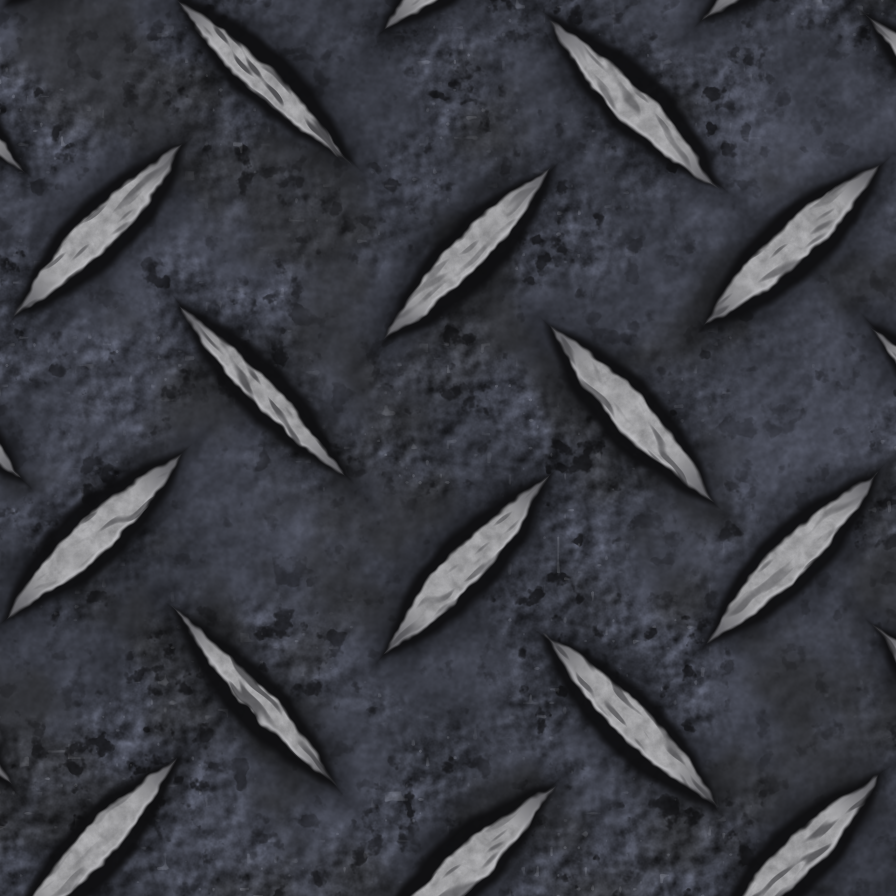
Write a three.js fragment shader that draws this texture.

```glsl
varying vec2 vUv;

// Lug lattice
const vec2 PITCH = vec2(0.3887, 0.3438);
const vec2 RISING_ORIGIN = vec2(0.107, 0.742);
const vec2 FALLING_ORIGIN = vec2(0.289, 0.911);
const vec2 ODD_COLUMN_SHIFT = vec2(0.025, -0.017);
const float COLUMN_DROP = 0.009;
const float JITTER = 0.008;

// Lug shape
const float HALF_LENGTH = 0.131;
const float HALF_WIDTH = 0.0205;
const float NARROW = 0.72;
const float GROOVE = 0.017;
const float HALO = 0.036;
const float EDGE = 0.0016;

// Colours
const vec3 STEEL_BLUE = vec3(0.285, 0.297, 0.345);
const vec3 STEEL_DARK = vec3(0.175, 0.183, 0.210);
const vec3 GRIME = vec3(0.155, 0.155, 0.155);
const vec3 BLACK = vec3(0.055, 0.055, 0.062);
const vec3 WORN_METAL = vec3(0.61, 0.61, 0.62);
const vec3 BRIGHT_METAL = vec3(0.77, 0.77, 0.79);
const vec3 TIP_METAL = vec3(0.34, 0.34, 0.36);

float hash(vec2 p) {
  vec3 q = fract(p.xyx * 0.1031);
  q += dot(q, q.yzx + 33.33);
  return fract((q.x + q.y) * q.z);
}

float noise(vec2 p) {
  vec2 i = floor(p);
  vec2 f = fract(p);
  f = f * f * (3.0 - 2.0 * f);
  return mix(mix(hash(i), hash(i + vec2(1.0, 0.0)), f.x),
             mix(hash(i + vec2(0.0, 1.0)), hash(i + 1.0), f.x), f.y);
}

float fbm(vec2 p) {
  float sum = 0.0;
  float gain = 0.533;
  for (int i = 0; i < 4; i++) {
    sum += gain * noise(p);
    p = mat2(1.6, 1.2, -1.2, 1.6) * p + 17.3;
    gain *= 0.5;
  }
  return sum;
}

// Approximate signed distance to a pointed lens lying along x
float lens(vec2 p, float halfLength, float halfWidth) {
  float x = p.x / halfLength;
  float slope = 2.0 * halfWidth * x / halfLength;
  return (abs(p.y) - halfWidth * (1.0 - x * x)) / sqrt(1.0 + slope * slope);
}

vec3 plate(vec2 uv) {
  float stain = fbm(uv * 6.0 + 3.0);
  float mottle = fbm(uv * 24.0 + 9.0);
  float grain = noise(uv * 210.0);
  float tone = 0.57 + 1.1 * (stain - 0.5) + 0.9 * (mottle - 0.5) + 0.3 * (grain - 0.5);
  vec3 color = mix(STEEL_DARK, STEEL_BLUE, clamp(tone, 0.0, 1.15));
  float grime = smoothstep(0.48, 0.72, fbm(uv * 9.0 + 41.0));
  color = mix(color, GRIME, 0.55 * grime);

  // Pits lit from the upper left, denser in stained patches
  vec2 q = uv * 62.0;
  float relief = fbm(q) - fbm(q + vec2(-0.35, 0.35));
  float patches = smoothstep(0.36, 0.64, fbm(uv * 8.0 + 70.0));
  color *= 1.0 + relief * mix(0.35, 1.4, patches);
  float pits = smoothstep(0.63, 0.76, fbm(uv * 48.0 + 25.0));
  color = mix(color, BLACK, pits * mix(0.25, 0.7, patches));
  float specks = smoothstep(0.86, 0.97, noise(uv * 130.0 + 5.0)) * patches;
  return color + 0.10 * specks;
}

vec3 metal(vec2 p, float d, float width, float seed) {
  float grain = fbm(p * 110.0 + seed * 50.0);
  vec3 color = WORN_METAL * (0.82 + 0.36 * grain);
  float rim = smoothstep(-0.007, -0.002, d) * smoothstep(0.0, 0.5 * width, -p.y);
  color = mix(color, BRIGHT_METAL, 0.6 * rim);
  float tip = smoothstep(0.48, 0.98, abs(p.x) / HALF_LENGTH + 0.2 * (grain - 0.5));
  color = mix(color, TIP_METAL, 0.85 * tip);

  // Oblique scrapes, heavier on narrow and unlucky lugs
  float wear = 0.25 + 0.4 * seed + 0.25 * step(width, HALF_WIDTH * 0.85);
  float scrape = noise(vec2(p.x * 38.0 + p.y * 75.0, p.y * 150.0) + seed * 90.0);
  color = mix(color, TIP_METAL * 0.65, wear * smoothstep(0.58, 0.86, scrape));
  return color * mix(1.0, 0.62, smoothstep(-0.0035, 0.0, d));
}

vec3 addLugs(vec3 color, vec2 uv, vec2 origin, float lean) {
  vec2 base = floor((uv - origin) / PITCH);
  vec2 rough = vec2(noise(uv * 42.0), noise(uv * 42.0 + 31.0)) - 0.5;
  for (int i = 0; i < 4; i++) {
    float n = float(i);
    vec2 cell = base + vec2(mod(n, 2.0), floor(n * 0.5));
    vec2 key = cell + 20.0 + 13.0 * lean;
    float seed = hash(key);
    float odd = mod(cell.x, 2.0);
    vec2 center = origin + cell * PITCH + odd * ODD_COLUMN_SHIFT;
    center.y -= COLUMN_DROP * cell.x;
    center += JITTER * (vec2(hash(key + 7.1), hash(key + 3.7)) - 0.5);

    // Turn into the frame of the lug
    float angle = lean * 0.785 + 0.09 * (hash(key + 11.3) - 0.5);
    vec2 axis = vec2(cos(angle), sin(angle));
    vec2 r = uv - center + 0.005 * rough;
    vec2 p = vec2(dot(r, axis), dot(r, vec2(-axis.y, axis.x)));
    float width = HALF_WIDTH * (0.92 + 0.16 * seed);
    width *= lean < 0.0 ? mix(NARROW, 0.95, odd) : 1.0;

    // Dirt halo, black groove, then the polished top
    vec2 shifted = p - vec2(0.0, 0.008 * (hash(key + 5.9) - 0.5));
    float groove = lens(shifted, HALF_LENGTH * 1.08, width + GROOVE);
    color *= mix(0.66, 1.0, smoothstep(-0.005, HALO, groove));
    color = mix(color, BLACK, 0.93 * smoothstep(0.004, -0.007, groove));
    float d = lens(p, HALF_LENGTH, width) + 0.003 * (noise(uv * 120.0) - 0.5);
    color = mix(color, metal(p, d, width, seed), smoothstep(EDGE, -EDGE, d));
  }
  return color;
}

void main() {
  vec3 color = plate(vUv);
  color = addLugs(color, vUv, RISING_ORIGIN, 1.0);
  color = addLugs(color, vUv, FALLING_ORIGIN, -1.0);
  gl_FragColor = vec4(color, 1.0);
}
```
